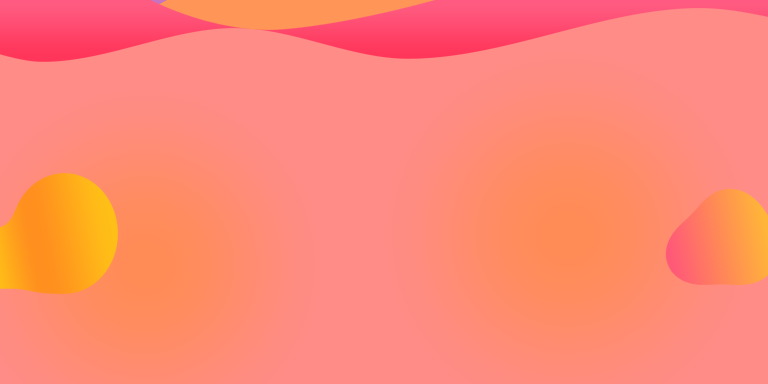
This background is drawn by a WebGL 2 fragment shader. Its source:

```glsl
#version 300 es
precision highp float;

uniform vec2 u_resolution;
out vec4 fragColor;

const vec3 PINK = vec3(1.0, 0.55, 0.53);
const vec3 GLOW = vec3(1.0, 0.55, 0.34);
const vec3 ROSE = vec3(1.0, 0.36, 0.51);
const vec3 RED = vec3(1.0, 0.21, 0.35);
const vec3 APRICOT = vec3(1.0, 0.59, 0.34);
const vec3 LILAC = vec3(0.78, 0.45, 0.75);
const vec3 ORANGE = vec3(1.0, 0.56, 0.12);
const vec3 YELLOW = vec3(1.0, 0.75, 0.09);
const vec3 CORAL = vec3(1.0, 0.35, 0.47);
const vec3 GOLD = vec3(1.0, 0.71, 0.22);

// Coverage of a shape whose signed distance is negative inside
float cover(float dist, float pixel) {
    return smoothstep(0.75 * pixel, -0.75 * pixel, dist);
}

float glow(vec2 p, vec2 center, float radius) {
    return clamp(1.0 - length(p - center) / radius, 0.0, 1.0);
}

float smoothUnion(float a, float b, float k) {
    float h = max(k - abs(a - b), 0.0) / k;
    return min(a, b) - 0.25 * k * h * h;
}

float ellipse(vec2 p, vec2 radii) {
    float k = length(p / radii);
    return k * (k - 1.0) / max(length(p / (radii * radii)), 0.001);
}

float capsule(vec2 p, float halfLength, float radius) {
    p.x -= clamp(p.x, -halfLength, halfLength);
    return length(p) - radius;
}

// Height of the wave, eased between its crests and troughs
float waveHeight(float x) {
    vec2 knots[6] = vec2[6](vec2(-0.13, 0.883), vec2(0.112, 0.839), vec2(0.612, 0.927),
                            vec2(1.0625, 0.847), vec2(1.823, 0.979), vec2(2.24, 0.92));
    float height = knots[0].y;
    for (int i = 1; i < 6; i++) {
        height = mix(height, knots[i].y, smoothstep(knots[i - 1].x, knots[i].x, x));
    }
    return height;
}

// Lower edge of the hanging bowl, with a steeper left side
float bowlHeight(float x) {
    float offset = x - 0.703;
    float side = offset < 0.0 ? -offset / 0.312 : offset / 0.43;
    return 0.922 + 0.078 * pow(side, offset < 0.0 ? 1.9 : 1.5);
}

// Rounded pebble outlined by a few angular harmonics
float pebble(vec2 p) {
    float a = atan(p.y, p.x);
    float radius = 0.133 + 0.008 * cos(a + 0.35)
                 + 0.013 * cos(2.0 * (a - 0.35)) + 0.0135 * cos(3.0 * (a - 3.58));
    return (length(p) - radius) * 0.95;
}

void main() {
    float pixel = 1.0 / u_resolution.y;
    vec2 p = gl_FragCoord.xy * pixel;

    // Soft glows on the pink ground
    float warmth = max(glow(p, vec2(0.378, 0.31), 0.51), glow(p, vec2(1.479, 0.388), 0.53));
    vec3 color = mix(PINK, GLOW, smoothstep(0.0, 0.95, warmth));

    // Red wave along the top
    vec3 waveColor = mix(RED, ROSE, smoothstep(0.84, 1.01, p.y));
    color = mix(color, waveColor, cover(waveHeight(p.x) - p.y, pixel));

    // Apricot bowl with a lilac corner
    vec3 bowlColor = mix(APRICOT, LILAC, cover(p.x - 0.435 + 1.8 * (1.0 - p.y), pixel));
    color = mix(color, bowlColor, cover((bowlHeight(p.x) - p.y) * 0.92, pixel));

    // Orange drop joined to the left border
    float drop = smoothUnion(ellipse(p - vec2(0.168, 0.392), vec2(0.139, 0.157)),
                             capsule(p - vec2(0.0, 0.327), 0.085, 0.079), 0.05);
    float across = p.x - 0.065 - 0.2 * (0.505 - p.y);
    float shine = across < 0.0 ? -across / 0.13 : across / 0.21;
    vec3 dropColor = mix(ORANGE, YELLOW, smoothstep(0.0, 1.05, shine));
    color = mix(color, dropColor, cover(drop, pixel));

    // Coral pebble at the right border
    vec2 q = p - vec2(1.88, 0.372);
    vec3 pebbleColor = mix(CORAL, GOLD, clamp((q.x + 0.2 * q.y + 0.14) / 0.26, 0.0, 1.0));
    color = mix(color, pebbleColor, cover(pebble(q), pixel));

    fragColor = vec4(color, 1.0);
}
```
